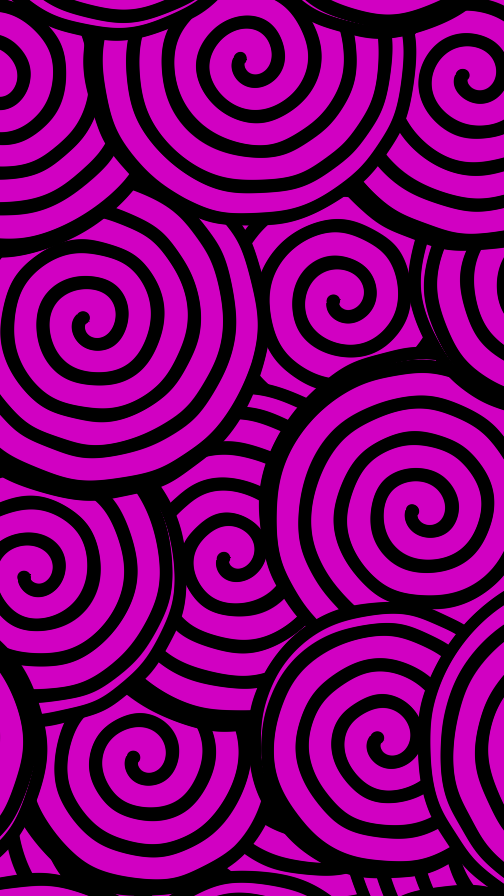
This pattern is drawn by a WebGL 2 fragment shader. Its source:

```glsl
#version 300 es
precision highp float;
// Overlapping magenta discs, each carrying a black Archimedean spiral and rim.
// Discs sit on a jittered, staggered grid and are painted in random order
// over a bottom layer of larger discs that fills the gaps between them.

uniform vec2 u_resolution;
out vec4 fragColor;

// Lengths are in canvas widths
const vec3 MAGENTA = vec3(0.82, 0.0, 0.76);
const vec3 BLACK = vec3(0.0);
const float TAU = 6.2831853;
const float CELL = 0.46;         // grid spacing
const float JITTER = 0.36;       // centre scatter, in cells
const float RADIUS_MIN = 0.27;
const float RADIUS_MAX = 0.36;
const float FILL_RADIUS = 0.52;  // discs of the bottom layer
const float PITCH = 0.071;       // distance between spiral turns
const float LINE = 0.0265;       // stroke width of the spiral
const float RIM = 0.025;         // stroke width of the outline
const float START = 0.28;        // inner end of the spiral, in turns
const float TILT = 1.4;          // spread of spiral rotation, in radians
const float WOBBLE = 0.0016;     // hand-drawn unevenness
const int LAYERS = 6;
const int REACH = 2;             // neighbouring cells searched

float hash(vec2 p) {
    return fract(sin(dot(p, vec2(127.1, 311.7))) * 43758.5453);
}

vec2 hash2(vec2 p) {
    return vec2(hash(p), hash(p + 19.7));
}

// Distance to the centre line of a spiral with a rounded inner end
float spiralDistance(vec2 p, float tilt) {
    float r = length(p);
    float startAngle = START * TAU;
    float turn = fract((atan(p.y, p.x) - tilt) / TAU);
    float firstTurn = turn < START ? 1.0 : 0.0;
    float k = max(round(r / PITCH - turn), firstTurn);
    float slope = PITCH / (TAU * max(r, START * PITCH));
    float arm = abs(r - PITCH * (k + turn)) / sqrt(1.0 + slope * slope);
    float tipAngle = startAngle + tilt;
    vec2 tip = START * PITCH * vec2(cos(tipAngle), sin(tipAngle));
    return min(arm, distance(p, tip));
}

// Amount of magenta inside a disc: everything but spiral and rim
float discPaint(vec2 p, float radius, float tilt, float blur) {
    float spiral = spiralDistance(p, tilt) - 0.5 * LINE;
    float rim = radius - RIM - length(p);
    return smoothstep(-blur, blur, min(spiral, rim));
}

void main() {
    float blur = 0.6 / u_resolution.x;
    vec2 uv = gl_FragCoord.xy / u_resolution.x;
    uv += WOBBLE * sin(uv.yx * vec2(31.0, 37.0) + 2.0 * sin(uv * 17.0));

    float baseRow = floor(uv.y / CELL);
    float paint = 0.0;

    // Paint from the bottom layer up; the fixed cell order settles ties
    for (int layer = 0; layer < LAYERS; layer++) {
        bool filler = layer == 0;
        for (int j = -REACH; j <= REACH; j++) {
            float row = baseRow + float(j);
            float stagger = 0.5 * mod(row, 2.0);
            float baseColumn = floor(uv.x / CELL - stagger);
            for (int i = -REACH; i <= REACH; i++) {
                vec2 cell = vec2(baseColumn + float(i), row);
                vec2 seed = cell + (filler ? 53.0 : 7.0);
                int rank = 1 + int(hash(seed + 3.3) * float(LAYERS - 1));
                if (!filler && rank != layer) continue;

                vec2 scatter = JITTER * (hash2(seed) - 0.5);
                vec2 centre = CELL * (cell + vec2(stagger, 0.0) + 0.5 + scatter);
                float radius = filler ? FILL_RADIUS
                    : mix(RADIUS_MIN, RADIUS_MAX, hash(seed + 5.9));
                vec2 p = uv - centre;
                float edge = radius - length(p);
                if (edge < -blur) continue;

                // The inner end points roughly to the left
                float tilt = TAU * (0.5 - START) + TILT * (hash(seed + 8.1) - 0.5);
                float cover = smoothstep(-blur, blur, edge);
                paint = mix(paint, discPaint(p, radius, tilt, blur), cover);
            }
        }
    }
    fragColor = vec4(mix(BLACK, MAGENTA, paint), 1.0);
}
```
